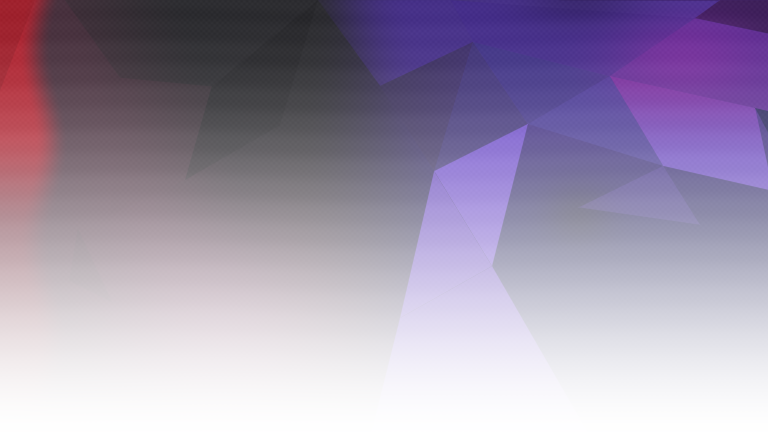
A WebGL 1 fragment shader for this background:

```glsl
precision highp float;
uniform vec2 u_resolution;

#define ASPECT 1.7778
#define FADE_END 1.03
#define DOT_PITCH 0.0125
#define DOT_DEPTH 0.012
#define BAND_DEPTH 0.006
#define CHARCOAL vec3(0.17, 0.17, 0.185)
#define MAROON vec3(0.28, 0.19, 0.24)
#define RED vec3(0.68, 0.14, 0.19)
#define VIOLET vec3(0.29, 0.20, 0.56)
#define SLATE vec3(0.15, 0.15, 0.35)
#define LILAC vec3(0.42, 0.29, 0.78)
#define MAGENTA vec3(0.50, 0.18, 0.62)

// Signed distance to the line a-b, positive on its clockwise side
float side(vec2 p, vec2 a, vec2 b) {
  vec2 e = normalize(b - a);
  return e.x * (p.y - a.y) - e.y * (p.x - a.x);
}

// Smooth mask of a convex clockwise quad
float quad(vec2 p, vec2 a, vec2 b, vec2 c, vec2 d) {
  float inside = min(min(side(p, a, b), side(p, b, c)),
                     min(side(p, c, d), side(p, d, a)));
  float blur = 0.75 / u_resolution.y;
  return smoothstep(-blur, blur, inside);
}

float tri(vec2 p, vec2 a, vec2 b, vec2 c) {
  return quad(p, a, b, c, mix(c, a, 0.5));
}

// Soft elliptical spot
float glow(vec2 p, vec2 centre, vec2 radius) {
  vec2 q = (p - centre) / radius;
  return exp(-dot(q, q));
}

// Soft wash of colour behind the facets
vec3 wash(vec2 p) {
  vec3 cool = mix(VIOLET, SLATE, smoothstep(0.15, 0.6, p.y));
  vec3 col = mix(MAROON, CHARCOAL, smoothstep(0.2, 0.52, p.x - 0.35 * p.y + 0.08));
  col = mix(col, cool, smoothstep(0.72, 1.2, p.x + 0.1 * p.y));
  col = mix(col, vec3(0.52, 0.27, 0.42), 0.7 * glow(p, vec2(0.55, 0.8), vec2(0.32, 0.28)));
  float redEdge = 1.0 - smoothstep(0.06, 0.14, p.x + 0.02 * sin(p.y * 14.0));
  col = mix(col, RED, redEdge * (1.0 - 0.65 * smoothstep(0.3, 0.55, p.y)));
  return mix(col, CHARCOAL, 0.5 * glow(p, vec2(1.34, 0.5), vec2(0.08, 0.07)));
}

// Angular facets sharing corner points
vec3 facets(vec2 p, vec3 col) {
  vec2 crest = vec2(0.736, 0.0), notch = vec2(0.88, 0.199);
  vec2 top = vec2(1.042, 0.0), hub = vec2(1.095, 0.097);
  vec2 tip = vec2(1.222, 0.287), shoulder = vec2(1.005, 0.396);
  vec2 foot = vec2(0.926, 0.736), waist = vec2(1.139, 0.616);
  vec2 joint = vec2(1.412, 0.176), elbow = vec2(1.535, 0.384);
  vec2 star = vec2(1.609, 0.042), spur = vec2(1.748, 0.25);
  vec2 rim = vec2(1.79, 0.442), corner = vec2(1.79, 0.0);

  // Dark left planes
  vec2 fold = vec2(0.428, 0.417), ridge = vec2(0.49, 0.2);
  col = mix(col, CHARCOAL * 0.85, 0.55 * quad(p, ridge, crest, vec2(0.648, 0.29), fold));
  col = mix(col, CHARCOAL, 0.35 * quad(p, vec2(0.15, 0.0), vec2(0.56, 0.0), ridge, vec2(0.278, 0.18)));
  col = mix(col, MAROON, 0.3 * quad(p, vec2(0.278, 0.18), ridge, fold, vec2(0.255, 0.498)));
  col = mix(col, RED * 0.8, 0.45 * tri(p, vec2(0.0), vec2(0.081, 0.0), vec2(0.0, 0.21)));
  col = mix(col, CHARCOAL, 0.2 * tri(p, vec2(0.18, 0.528), vec2(0.26, 0.7), vec2(0.16, 0.65)));

  // Violet crown
  float crown = quad(p, crest, top, hub, notch);
  col = mix(col, VIOLET * 0.95, crown * smoothstep(0.68, 0.95, p.x - 0.3 * p.y));
  col = mix(col, vec3(0.22, 0.18, 0.34), 0.6 * tri(p, notch, hub, shoulder));
  col = mix(col, vec3(0.24, 0.20, 0.45), 0.8 * tri(p, hub, tip, shoulder));
  col = mix(col, vec3(0.25, 0.20, 0.52), tri(p, hub, joint, tip));
  col = mix(col, vec3(0.27, 0.18, 0.54), quad(p, top, star, joint, hub));
  col = mix(col, vec3(0.24, 0.15, 0.45), quad(p, top, vec2(1.667, 0.0), star, vec2(1.3, 0.0) + vec2(0.0, 0.001)));
  col = mix(col, vec3(0.28, 0.23, 0.59), 0.75 * tri(p, joint, elbow, tip));

  // Bright right planes
  col = mix(col, vec3(0.36, 0.18, 0.57), quad(p, star, vec2(1.79, 0.08), vec2(1.79, 0.26), joint));
  col = mix(col, mix(MAGENTA, LILAC, smoothstep(0.12, 0.4, p.y)) * 0.95,
            quad(p, joint, spur, rim, elbow));
  col = mix(col, SLATE, tri(p, spur, vec2(1.79, 0.26), vec2(1.79, 0.33)));
  col = mix(col, vec3(0.23, 0.12, 0.34), quad(p, vec2(1.667, 0.0), corner, vec2(1.79, 0.08), star));
  col = mix(col, LILAC, 0.25 * tri(p, elbow, vec2(1.62, 0.52), vec2(1.34, 0.48)));

  // Pale central shard and its spreading base
  col = mix(col, LILAC, tri(p, shoulder, tip, waist));
  col = mix(col, LILAC * 0.94, tri(p, shoulder, waist, foot));
  col = mix(col, LILAC * 0.92, quad(p, foot, waist, vec2(1.36, 1.0), vec2(0.86, 1.0)));

  // Coloured light over the crown
  col = mix(col, MAGENTA, 0.65 * glow(p, vec2(1.58, 0.14), vec2(0.16, 0.1)));
  return mix(col, vec3(0.17, 0.12, 0.32), 0.5 * glow(p, vec2(1.34, 0.0), vec2(0.14, 0.06)));
}

void main() {
  // Height units, measured down from the top
  vec2 uv = gl_FragCoord.xy / u_resolution;
  vec2 p = vec2(uv.x * ASPECT, 1.0 - uv.y);
  vec3 col = facets(p, wash(p));

  // Fade to white at the foot
  float fade = smoothstep(0.0, FADE_END, p.y);
  col = mix(col, vec3(1.0), fade);

  // Fine staggered dots and faint layered bands
  vec2 grid = sin(p * 6.2832 / DOT_PITCH);
  float bands = sin(p.y * 122.0 + sin(p.x * 5.0)) + 0.5 * sin(p.y * 61.0 + p.x * 3.0);
  col += (grid.x * grid.y * DOT_DEPTH + bands * BAND_DEPTH) * (1.0 - fade);
  gl_FragColor = vec4(clamp(col, 0.0, 1.0), 1.0);
}
```
